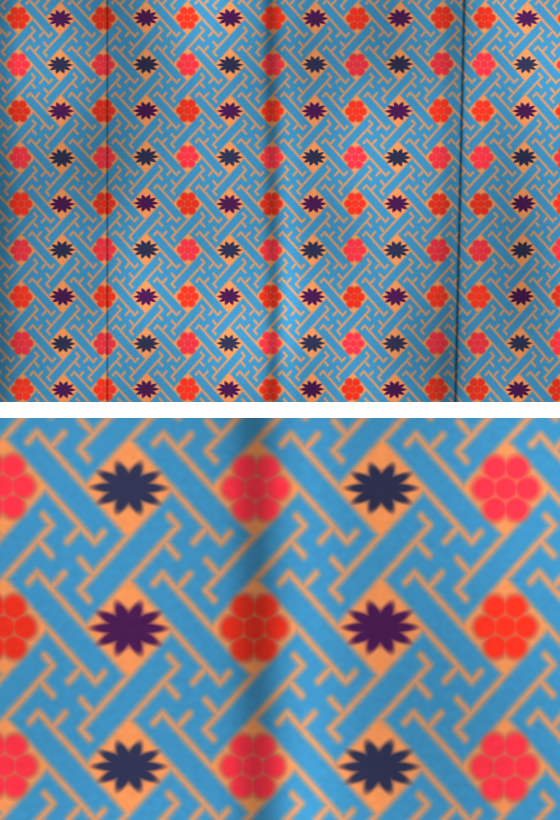
Top, the full canvas; bottom, a detail of the centre.
This pattern is drawn by a WebGL 2 fragment shader. Its source:

```glsl
#version 300 es
precision highp float;

uniform vec2 u_resolution;
out vec4 fragColor;

#define CELL vec2(0.1056, 0.1155)   // spacing of neighbouring flowers
#define FIRST vec2(0.045, 0.955)    // first flower, top left
#define DIAMOND 0.34                // half side of a diamond, in cells
#define LINE 0.0024                 // half width of the fret lines
#define SOFT 0.0044                 // softness of the printed edges
#define BERRY 0.0108                // radius of one berry
#define RING 0.0174                 // radius of the ring of berries
#define PETAL 0.0305                // length of the longest petals
#define WARP 0.0045                 // unevenness of the cloth
#define GRAIN 0.05                  // strength of the weave
#define SHADING 0.24                // strength of the broad shadows

const vec3 BLUE = vec3(0.24, 0.55, 0.73);
const vec3 ORANGE = vec3(0.93, 0.57, 0.34);
const vec3 RED = vec3(0.95, 0.20, 0.13);
const vec3 PINK = vec3(0.95, 0.20, 0.27);
const vec3 MAROON = vec3(0.65, 0.29, 0.28);
const vec3 PURPLE = vec3(0.28, 0.11, 0.30);
const vec3 NAVY = vec3(0.18, 0.19, 0.30);

vec2 hash2(vec2 p) {
  vec3 a = fract(p.xyx * vec3(0.1031, 0.1030, 0.0973));
  a += dot(a, a.yzx + 33.33);
  return fract((a.xx + a.yz) * a.zy);
}

float corner(vec2 cell, vec2 offset, vec2 f) {
  return dot(hash2(cell + offset) * 2.0 - 1.0, f - offset);
}

float gradientNoise(vec2 p) {
  vec2 i = floor(p), f = fract(p);
  vec2 w = f * f * f * (f * (f * 6.0 - 15.0) + 10.0);
  return mix(mix(corner(i, vec2(0, 0), f), corner(i, vec2(1, 0), f), w.x),
             mix(corner(i, vec2(0, 1), f), corner(i, vec2(1, 1), f), w.x), w.y);
}

float segment(vec2 p, vec2 a, vec2 b) {
  vec2 ab = b - a;
  return length(p - a - ab * clamp(dot(p - a, ab) / dot(ab, ab), 0.0, 1.0));
}

// Pinwheel of four long lines, each with an inward stub and an outward hook
float fret(vec2 q) {
  float d = 1.0;
  for (int i = 0; i < 4; i++) {
    d = min(d, segment(q, vec2(-DIAMOND, DIAMOND - 1.0), vec2(-DIAMOND, 0.12)));
    d = min(d, segment(q, vec2(-DIAMOND, -0.10), vec2(-0.13, -0.10)));
    d = min(d, segment(q, vec2(-DIAMOND, 0.12), vec2(-0.48, 0.12)));
    q = vec2(-q.y, q.x);
  }
  return d;
}

// Seven berries in rows of two, three and two
float berries(vec2 p) {
  float d = length(p);
  for (int i = 0; i < 6; i++) {
    float a = float(i) * 1.0472;
    d = min(d, length(p - RING * vec2(cos(a), 1.1 * sin(a))));
  }
  return d - BERRY;
}

// Wide flower with ten pointed petals
float blossom(vec2 p) {
  p.y *= 1.4;
  return 0.7 * (length(p) - PETAL * (0.83 + 0.17 * cos(10.0 * atan(p.y, p.x))));
}

float crease(float x, float width) {
  return exp(-x * x / (width * width));
}

void main() {
  vec2 p = gl_FragCoord.xy / u_resolution.y;
  float soft = max(SOFT, 0.75 / u_resolution.y);
  float wrinkle = gradientNoise(p * vec2(5.0, 3.0) + 7.0);

  // Uneven cloth, shifted by one column beyond the right seam
  float seam = p.x - mix(1.133, 1.155, p.y);
  vec2 cloth = p + WARP * vec2(wrinkle, gradientNoise(p * 4.0 + 31.0));
  cloth.x -= (1.0 - p.y) * mix(0.012, -0.026, p.x / 1.39);
  vec2 grid = vec2(cloth.x - FIRST.x, FIRST.y - cloth.y) / CELL;
  vec2 id = round(grid);
  vec2 f = grid - id;
  float column = id.x + step(0.0, seam);
  vec2 vary = hash2(id + 50.0);

  // Fret lines and diamonds on the blue ground
  float unit = 1.0 / length(1.0 / CELL);
  vec2 h = fract(grid) - 0.5;
  float lines = fret(vec2(h.x + h.y, h.x - h.y));
  float diamond = abs(f.x) + abs(f.y) - DIAMOND;
  float edge = min(lines, diamond) * unit - LINE;
  vec3 color = mix(BLUE, ORANGE, 1.0 - smoothstep(-soft, soft, edge));

  // Berries and blossoms alternate by column, their dyes by row
  vec2 local = f * CELL * (0.96 + 0.08 * vary.x);
  bool oddRow = mod(id.y, 2.0) > 0.5;
  bool isBerry = mod(column, 2.0) < 0.5;
  float motif = isBerry ? berries(local) : blossom(local);
  vec3 dye = oddRow ? NAVY : PURPLE;
  if (isBerry) dye = mix(oddRow ? PINK : RED, MAROON, smoothstep(-0.004, 0.002, motif));
  dye *= 0.93 + 0.14 * vary.y;
  color = mix(color, dye, 1.0 - smoothstep(-soft, soft, motif));

  // Weave, folds and soft shadows
  float broad = gradientNoise(p * vec2(2.6, 1.9) + 13.0);
  color *= 1.0 + GRAIN * gradientNoise(p * vec2(130.0, 170.0));
  color *= 1.0 + SHADING * (wrinkle + 1.3 * broad);
  float shade = 0.30 * crease(p.x - 0.267, 0.003) + 0.42 * crease(seam, 0.004);
  shade += 0.28 * crease(p.x - 0.677 - 0.01 * wrinkle, 0.018);
  shade += 0.16 * crease(seam + 0.02, 0.035) + 0.26 * crease(p.x, 0.035);
  color *= 1.0 - shade;
  color *= 1.0 + 0.12 * crease(p.x - 0.72, 0.03);
  fragColor = vec4(clamp(color, 0.0, 1.0), 1.0);
}
```
